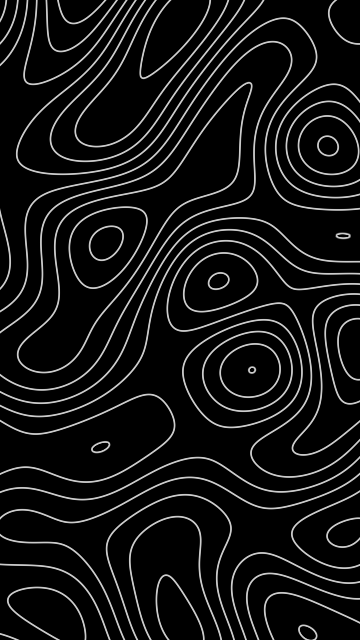
Reproduce this pattern procedurally as a Shadertoy shader.

```glsl
float hash(float n) {
    return fract(sin(n * 12.9898 + 4.1) * 43758.5453);
}

// Smooth terrain from layered plane waves: xy = slope, z = height in contour steps
vec3 terrain(vec2 p) {
    vec3 sum = vec3(0.0);
    for (int i = 0; i < 24; i++) {
        float n = float(i);
        float angle = n * 2.39996;
        vec2 wave = mix(6.0, 17.0, hash(n)) * vec2(cos(angle), sin(angle));
        float phase = dot(wave, p) + 6.2832 * hash(n + 51.7);

        // Ridges lean gently towards the rising diagonal
        float amplitude = 0.44 * (1.0 + 0.25 * cos(2.0 * angle + 1.5708));
        sum += amplitude * vec3(wave * cos(phase), sin(phase));
    }
    return sum;
}

void mainImage(out vec4 fragColor, in vec2 fragCoord) {
    vec2 p = fragCoord / iResolution.x;
    float pixel = 1.0 / iResolution.x;
    vec3 ground = terrain(p);

    // Height offset divided by slope gives lines of even width
    float lineDistance = abs(fract(ground.z) - 0.5) / max(length(ground.xy), 0.5);
    float halfWidth = 0.0024;
    float line = 1.0 - smoothstep(halfWidth - 0.6 * pixel, halfWidth + 0.6 * pixel, lineDistance);

    fragColor = vec4(vec3(0.8) * line, 1.0);
}
```
